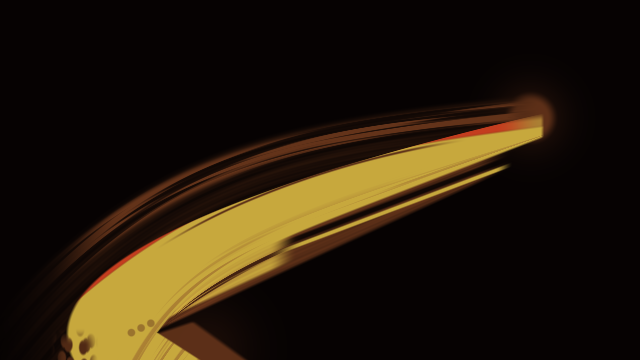
Reproduce this background procedurally as a Shadertoy shader.

```glsl
// A curved, glowing brush stroke of gold, red and umber sweeping across black.

const vec3 BLACK = vec3(0.022, 0.008, 0.008);
const vec3 UMBER = vec3(0.16, 0.08, 0.04);
const vec3 BROWN = vec3(0.39, 0.20, 0.10);
const vec3 RED   = vec3(0.77, 0.24, 0.12);
const vec3 OLIVE = vec3(0.67, 0.50, 0.20);
const vec3 GOLD  = vec3(0.78, 0.66, 0.24);

// Height of a stroke edge at distance s back from the tip.
float edge(float s, float start, float slope, float bend, float power) {
    return start - slope * s - bend * pow(max(s, 0.0), power);
}

// Soft coverage of the range between low and high.
float band(float y, float low, float high, float soft) {
    return smoothstep(low - soft, low + soft, y)
         * (1.0 - smoothstep(high - soft, high + soft, y));
}

// Bristle marks across v, drifting slowly along s; result is 0 to 1.
float bristles(float v, float s, float density) {
    float sum = 0.0, weight = 0.5;
    for (int i = 0; i < 4; i++) {
        sum += weight * sin(v * density + 2.3 * sin(s * 3.1 + float(i) * 1.7) + float(i));
        density *= 1.83;
        weight *= 0.65;
    }
    return clamp(0.5 + 0.55 * sum, 0.0, 1.0);
}

vec2 hash2(vec2 p) {
    return fract(sin(vec2(dot(p, vec2(127.1, 311.7)), dot(p, vec2(269.5, 183.3)))) * 4375.5);
}

// Cellular noise: distance to the nearest scattered point.
float cellular(vec2 p) {
    vec2 cell = floor(p);
    float nearest = 2.0;
    for (int j = -1; j <= 1; j++)
        for (int i = -1; i <= 1; i++) {
            vec2 c = cell + vec2(i, j);
            nearest = min(nearest, length(c + hash2(c) - p));
        }
    return nearest;
}

// Warm disc and wider halo at the tip.
vec3 tipGlow(vec3 color, vec2 p) {
    float d = length(p - vec2(1.475, 0.672));
    color += UMBER * 0.75 * exp(-d * d * 110.0);
    return mix(color, BROWN, 0.9 * (1.0 - smoothstep(0.045, 0.078, d)));
}

void mainImage(out vec4 fragColor, in vec2 fragCoord) {
    vec2 p = fragCoord / iResolution.y;
    p.x *= 1.7778 * iResolution.y / iResolution.x;
    float s = 1.505 - p.x, y = p.y;

    // Edges of the layers, from top to bottom
    float outer = edge(s, 0.735, 0.11, 0.097, 3.7);
    float redTop = edge(s, 0.682, 0.11, 0.113, 3.6);
    float goldTop = edge(s, 0.648, 0.13, 0.147, 3.0);
    float goldLow = edge(s, 0.618, 0.385, 0.077, 8.0);
    float lowest = edge(s, 0.575, 0.46, 0.0, 1.0);
    float tip = smoothstep(-0.008, 0.004, s);
    float leftEdge = 0.187 + 3.5 * (y - 0.07) * (y - 0.07);
    float body = smoothstep(leftEdge - 0.006, leftEdge + 0.006, p.x);

    vec3 color = tipGlow(BLACK, p);

    // Dim haze and brown bristles above the red
    float crown = (outer - y) / max(outer - redTop, 0.02);
    float hair = bristles(crown, s, 7.0);
    float haze = band(y, goldLow, outer, 0.012) * smoothstep(0.0, 0.12, s);
    color = mix(color, UMBER, haze * mix(0.25, 0.9, hair) * smoothstep(1.55, 1.2, s));
    float strip = band(y, redTop - 0.01, outer - 0.012, 0.01) * smoothstep(0.02, 0.1, s);
    color = mix(color, BROWN, strip * smoothstep(0.35, 0.65, hair) * smoothstep(1.38, 1.15, s));

    // Brown underside with a dark gap and one bright trailing line
    float tail = smoothstep(0.08, 0.2, s) * smoothstep(1.13, 1.05, s);
    float under = (goldLow - y) / max(goldLow - lowest, 0.02);
    float marks = bristles(under, s, 9.0);
    color = mix(color, mix(UMBER, BROWN, 0.4 + 0.6 * marks), tail * band(y, lowest, goldLow + 0.01, 0.006));
    float gap = edge(s, 0.594, 0.377, 0.0, 1.0);
    float gapLength = smoothstep(0.08, 0.13, s) * smoothstep(0.77, 0.66, s);
    color = mix(color, BLACK, 0.85 * gapLength * band(y, gap - 0.008, gap + 0.007, 0.004));
    float trail = gap - 0.019;
    color = mix(color, GOLD, gapLength * band(y, trail - 0.006, trail + 0.005, 0.003));
    float lowerLobe = smoothstep(0.68, 0.76, s) * band(y, lowest + 0.02, goldLow + 0.01, 0.006) * tail;
    color = mix(color, mix(OLIVE, GOLD, marks), lowerLobe * smoothstep(0.15, 0.4, marks));

    // Spur at the foot: haze, brown wedge, then gold
    color += UMBER * 0.5 * exp(-60.0 * dot(p - vec2(0.57, 0.03), p - vec2(0.57, 0.03)));
    float wedgeRight = 0.532 + (0.109 - y) * 1.38;
    float wedgeTop = 0.074 + (p.x - 0.44) * 0.33;
    float wedge = band(p.x, 0.3, wedgeRight, 0.012) * (1.0 - smoothstep(-0.006, 0.006, y - wedgeTop));
    color = mix(color, BROWN, wedge * 0.9);
    float spurRight = 0.44 + (0.074 - y) * 1.56;
    float spur = band(p.x, leftEdge, spurRight, 0.006) * (1.0 - smoothstep(0.074, 0.086, y));

    // Red layer with a hairline of gold
    float red = band(y, goldTop - 0.005, redTop - 0.006, 0.012) * tip * body;
    color = mix(color, mix(OLIVE, RED, smoothstep(0.0, 0.13, s)), red);
    float hairline = mix(redTop, goldTop, 0.62);
    color = mix(color, OLIVE, red * band(y, hairline - 0.002, hairline + 0.002, 0.002) * smoothstep(0.3, 0.7, s));

    // Main gold layer, with olive bristles towards its lower side
    float across = (goldTop - y) / max(goldTop - goldLow, 0.02);
    float grain = bristles(across, s, 16.0);
    vec3 gold = mix(GOLD, OLIVE, smoothstep(0.55, 0.8, grain) * smoothstep(0.6, 0.95, across));
    float main = band(y, goldLow, goldTop, 0.004) * tip * body;
    color = mix(color, gold, max(main, spur));
    float groove = goldTop - 0.008 - 0.012 * smoothstep(0.2, 0.8, s);
    float grooveLength = smoothstep(0.2, 0.4, s) * smoothstep(1.08, 0.9, s);
    color = mix(color, BROWN * 0.9, grooveLength * band(y, groove - 0.003, groove + 0.003, 0.003));

    // Ragged dark flecks at the lower left, and three dabs
    float corner = (1.0 - smoothstep(0.04, 0.09, y)) * band(p.x, 0.16, 0.255, 0.02);
    color = mix(color, BROWN * 0.8, corner * (1.0 - smoothstep(0.3, 0.5, cellular(p * vec2(34.0, 20.0)))));
    for (int i = 0; i < 3; i++) {
        vec2 dab = vec2(0.365, 0.076) + float(i) * vec2(0.027, 0.013);
        color = mix(color, OLIVE * 0.9, 1.0 - smoothstep(0.008, 0.013, length(p - dab)));
    }
    fragColor = vec4(color, 1.0);
}
```
